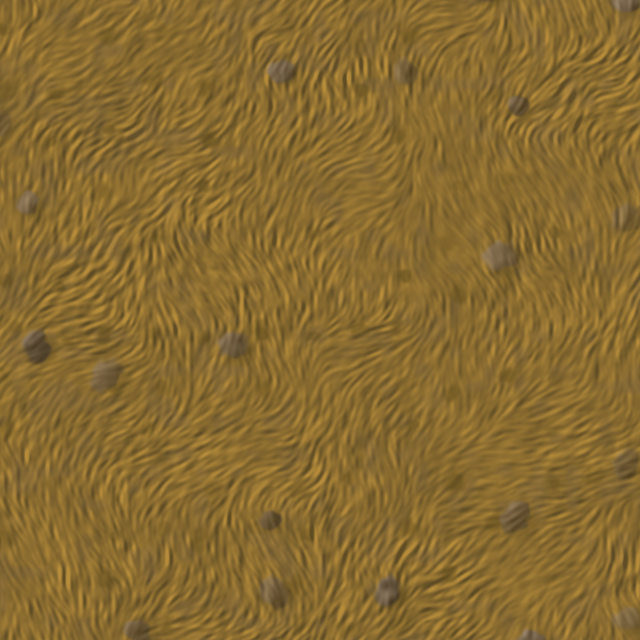
Reproduce this texture procedurally as a Shadertoy shader.

```glsl
// Dry ochre ground of short matted fibres with dark stains and half-buried pebbles.

const vec3 BASE = vec3(0.543, 0.424, 0.187);        // mean straw colour
const vec3 TONE_STEP = vec3(0.18, 0.132, 0.046);    // change from shaded to lit fibre
const vec3 DUST = vec3(0.45, 0.37, 0.25);
const vec3 STAIN = vec3(0.38, 0.30, 0.11);
const vec3 STONE_LIT = vec3(0.57, 0.49, 0.40);
const vec3 STONE_DARK = vec3(0.32, 0.26, 0.17);
const vec2 LIGHT_DIR = vec2(-0.86, 0.51);

const float FIBRE_FREQ = 155.0;
const float FIBRE_REACH = 0.012;    // half length of a fibre
const int FIBRE_TAPS = 5;           // samples on each side
const float FIBRE_CONTRAST = 2.3;
const float RELIEF_STEP = 0.0028;
const float FLOW_FREQ = 7.0;
const float FLOW_ANGLE = 1.25;      // mean direction, radians
const float FLOW_SPREAD = 3.2;
const float STONE_GRID = 5.0;
const float STONE_CHANCE = 0.68;
const float STAIN_GRID = 13.0;
const float STAIN_CHANCE = 0.45;

float hash(vec2 p) {
    vec3 q = fract(p.xyx * 0.1031);
    q += dot(q, q.yzx + 33.33);
    return fract((q.x + q.y) * q.z);
}

float noise(vec2 p) {
    vec2 i = floor(p), f = fract(p);
    f = f * f * (3.0 - 2.0 * f);
    return mix(mix(hash(i), hash(i + vec2(1, 0)), f.x),
               mix(hash(i + vec2(0, 1)), hash(i + vec2(1, 1)), f.x), f.y);
}

vec2 rotate(vec2 p, float a) {
    float c = cos(a), s = sin(a);
    return vec2(c * p.x + s * p.y, c * p.y - s * p.x);
}

// Noise smeared along the flow direction forms the fibres.
float fibreHeight(vec2 p, vec2 flow) {
    float sum = 0.0, total = 0.0;
    for (int i = -FIBRE_TAPS; i <= FIBRE_TAPS; i++) {
        float t = float(i) / float(FIBRE_TAPS);
        float weight = 1.0 - 0.7 * t * t;
        sum += weight * noise((p + flow * t * FIBRE_REACH) * FIBRE_FREQ + 300.0);
        total += weight;
    }
    return sum / total;
}

float fibreRelief(vec2 p) {
    float wander = 0.7 * noise(p * FLOW_FREQ + 11.0) + 0.3 * noise(p * FLOW_FREQ * 3.0 + 47.0);
    float angle = FLOW_ANGLE + FLOW_SPREAD * (wander - 0.5);
    vec2 flow = vec2(cos(angle), sin(angle));
    vec2 offset = LIGHT_DIR * RELIEF_STEP;
    return fibreHeight(p - offset, flow) - fibreHeight(p + offset, flow);
}

// Soft dark spots, one per chosen grid cell.
float stainMask(vec2 p) {
    vec2 g = p * STAIN_GRID + 5.3, id = floor(g);
    vec2 centre = 0.32 + 0.36 * vec2(hash(id + 3.1), hash(id + 17.7));
    float radius = mix(0.16, 0.30, hash(id + 29.3));
    float d = length(fract(g) - centre) + 0.14 * (noise(p * 80.0) - 0.5);
    float strength = step(hash(id + 41.9), STAIN_CHANCE) * mix(0.15, 0.55, hash(id + 53.3));
    return strength * (1.0 - smoothstep(0.3 * radius, radius, d));
}

// Rounded pebbles lit from the upper left, some nearly covered.
vec3 addStones(vec3 col, vec2 p, float relief) {
    vec2 g = p * STONE_GRID + vec2(7.45, 3.3), id = floor(g);
    if (hash(id + 61.7) > STONE_CHANCE) return col;
    vec2 centre = 0.23 + 0.54 * vec2(hash(id + 71.3), hash(id + 83.9));
    float radius = mix(0.085, 0.135, hash(id + 97.1));
    vec2 q = (fract(g) - centre) / radius;
    vec2 shape = rotate(q, 6.28 * hash(id + 5.9)) * vec2(0.9, 1.12);
    float d = length(shape) + 0.35 * (noise(p * 90.0 + 21.0) - 0.5);

    float shadow = 1.0 - smoothstep(0.5, 1.4, length(q + LIGHT_DIR * 0.4));
    float cover = mix(0.4, 1.0, hash(id + 13.7));
    float lit = 0.5 + 0.55 * dot(q, LIGHT_DIR) + 0.5 * (noise(p * 70.0) - 0.5);
    lit -= 0.45 * hash(id + 37.3) - 0.12;
    vec3 stone = mix(STONE_DARK, STONE_LIT, clamp(lit, 0.0, 1.0)) + 0.18 * relief;

    col = mix(col, STAIN, 0.45 * cover * shadow);
    return mix(col, stone, cover * (1.0 - smoothstep(0.7, 1.12, d)));
}

void mainImage(out vec4 fragColor, in vec2 fragCoord) {
    vec2 p = fragCoord / iResolution.y;

    // Fibre light and shade, stronger in some patches
    float relief = fibreRelief(p);
    float patchiness = mix(0.55, 1.4, noise(p * 10.0 + 31.0));
    float tone = FIBRE_CONTRAST * patchiness * relief;

    // Broad and medium mottling
    tone += 0.30 * (noise(p * 24.0 + 9.0) - 0.5) + 0.28 * (noise(p * 65.0 + 77.0) - 0.5);
    vec3 col = BASE + TONE_STEP * clamp(tone, -0.95, 0.95);

    // Dust, stains and pebbles
    float dust = smoothstep(0.55, 0.95, noise(p * 38.0 + 120.0));
    col = mix(col, DUST, 0.3 * dust);
    col = mix(col, STAIN, stainMask(p));
    col = addStones(col, p, relief);

    fragColor = vec4(col, 1.0);
}
```
